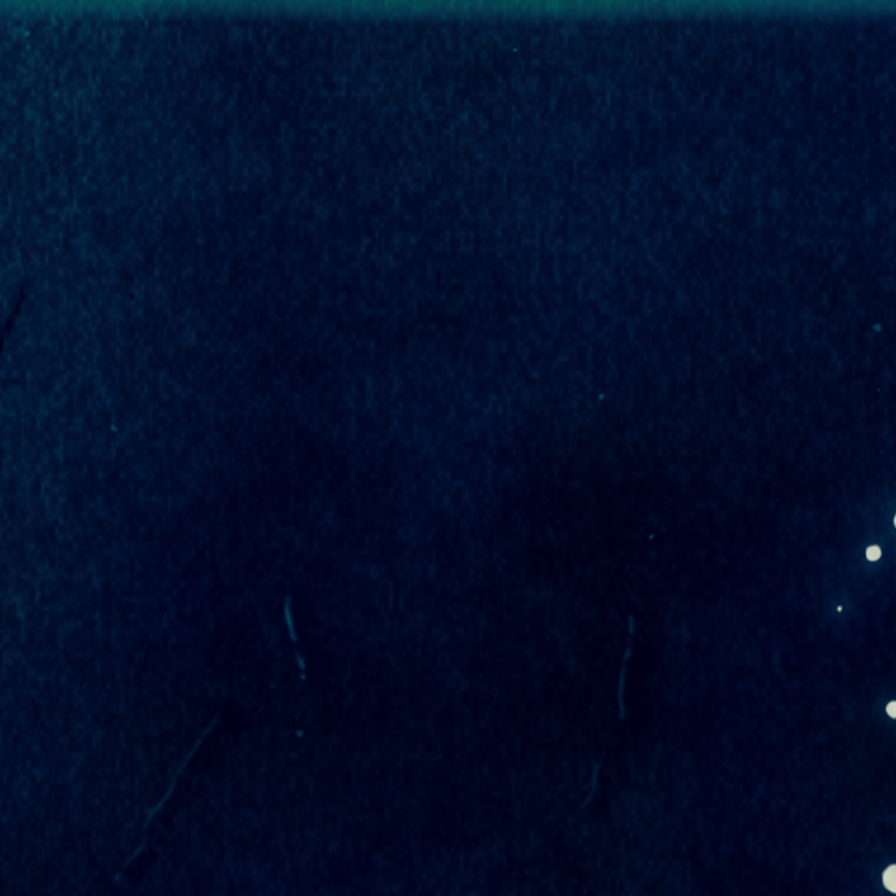
Give the GLSL for this texture, as a three.js fragment shader.

```glsl
varying vec2 vUv;

float hash(vec2 p) {
  return fract(sin(dot(p, vec2(127.1, 311.7))) * 43758.5453);
}

float noise(vec2 p) {
  vec2 i = floor(p);
  vec2 f = fract(p);
  f = f * f * (3.0 - 2.0 * f);
  return mix(mix(hash(i), hash(i + vec2(1.0, 0.0)), f.x),
             mix(hash(i + vec2(0.0, 1.0)), hash(i + 1.0), f.x), f.y);
}

float fbm(vec2 p) {
  float sum = 0.0;
  float amp = 0.5;
  for (int i = 0; i < 5; i++) {
    sum += amp * noise(p);
    p = p * 2.03 + 17.3;
    amp *= 0.62;
  }
  return sum / 1.195;
}

// Soft wavering line from a to b
float crease(vec2 p, vec2 a, vec2 b, float width) {
  p.x += 0.014 * (noise(vec2(p.y * 35.0, a.x * 90.0)) - 0.5);
  vec2 ab = b - a;
  float t = clamp(dot(p - a, ab) / dot(ab, ab), 0.0, 1.0);
  float d = length(p - a - ab * t) / width;
  return exp(-d * d);
}

// Broken light thread with a dark fold on its right
float fold(vec2 p, vec2 a, vec2 b, float strength) {
  float broken = smoothstep(0.0, 0.65, noise(p * vec2(90.0, 100.0)));
  float light = crease(p, a, b, 0.0032) * broken * strength;
  return light - 0.02 * crease(p - vec2(0.018, 0.0), a, b, 0.014);
}

// Sparse small flecks, at most one per cell
float flecks(vec2 p) {
  vec2 cell = floor(p * 13.0);
  vec2 centre = 0.2 + 0.6 * vec2(hash(cell + 3.1), hash(cell + 8.7));
  float d = length(fract(p * 13.0) - centre) / 13.0;
  d += 0.003 * (noise(p * 200.0) - 0.5);
  float size = 0.003 + 0.004 * hash(cell + 5.3);
  return step(0.95, hash(cell)) * (1.0 - smoothstep(size * 0.1, size, d));
}

void main() {
  vec2 p = vUv;

  // Broad uneven wash, lighter at the left and upper part
  float cloud = fbm(p * vec2(5.0, 5.5) + 2.7);
  float upper = smoothstep(0.38, 0.85, p.y) * (1.0 - 0.55 * smoothstep(0.6, 1.0, p.x));
  float left = (1.0 - smoothstep(0.0, 0.36, p.x)) * smoothstep(-0.3, 0.35, p.y);
  float tone = 0.026 + 0.042 * upper + 0.045 * left + 0.07 * (cloud - 0.5);
  tone += 0.014 * exp(-pow((p.y - 0.54) / 0.05, 2.0)) * (1.0 - p.x);
  tone = max(tone, 0.013);

  // Upright grain, clumps and woven streaks, with a bright tail
  float grain = 1.15 * (noise(p * vec2(190.0, 115.0)) - 0.5);
  grain += 0.6 * (noise(p * vec2(250.0, 190.0) + 40.0) - 0.5);
  grain += 0.4 * (noise(p * vec2(165.0, 30.0) + 80.0) - 0.5);
  grain += 0.3 * (noise(p * vec2(75.0, 55.0) + 120.0) - 0.5);
  grain = 0.8 * grain + 0.75 * grain * abs(grain) * step(0.0, grain);
  tone += grain * (0.019 + 0.52 * tone);

  // Creases
  tone += fold(p, vec2(0.322, 0.33), vec2(0.336, 0.245), 0.22);
  tone += fold(p, vec2(0.711, 0.31), vec2(0.690, 0.20), 0.09);
  tone += fold(p, vec2(0.672, 0.15), vec2(0.650, 0.10), 0.07);
  tone += fold(p, vec2(0.240, 0.20), vec2(0.130, 0.02), 0.07);
  tone -= 0.07 * crease(p, vec2(0.024, 0.68), vec2(0.0, 0.61), 0.005);

  // Teal upper edge and flecks
  float edge = max(1.0 - p.y + 0.006 * (noise(vec2(p.x * 9.0, 4.0)) - 0.5), 0.0);
  tone += 0.14 * (1.0 - smoothstep(0.0, 0.03, edge));
  tone += 0.06 * exp(-edge / 0.035) * (0.4 + 0.8 * p.x);
  tone += 0.18 * flecks(p);

  // Pale spots with a glow along the right side
  float spots = 0.0;
  for (int k = 0; k < 5; k++) {
    float i = float(k);
    vec2 centre = vec2(1.011 - 0.037 * i * step(i, 2.5) - 0.013 * step(2.5, i),
                       0.42 - 0.033 * i - 0.0042 * i * i * i);
    float radius = 0.0035 + 0.0055 * abs(i - 2.0);
    vec2 q = p - centre;
    float d = length(q * vec2(1.1, 0.95)) + 0.003 * (noise(p * 110.0) - 0.5);
    spots = max(spots, 1.0 - smoothstep(radius - 0.0025, radius + 0.0025, d));
    tone += 0.09 * exp(-max(d - radius, 0.0) / 0.014);
  }

  // Navy to teal ramp
  float green = clamp(tone, 0.003, 0.31);
  float blue = 0.097 + 1.45 * green - 2.2 * green * green;
  blue += 0.025 * (noise(p * 6.0 + 31.0) - 0.5);
  float red = 0.17 * max(green - 0.02, 0.0) * (1.0 - 2.2 * green);
  vec3 pale = vec3(0.84, 0.87, 0.79) - 0.1 * noise(p * 90.0);
  gl_FragColor = vec4(mix(vec3(red, green, blue), pale, spots), 1.0);
}
```
